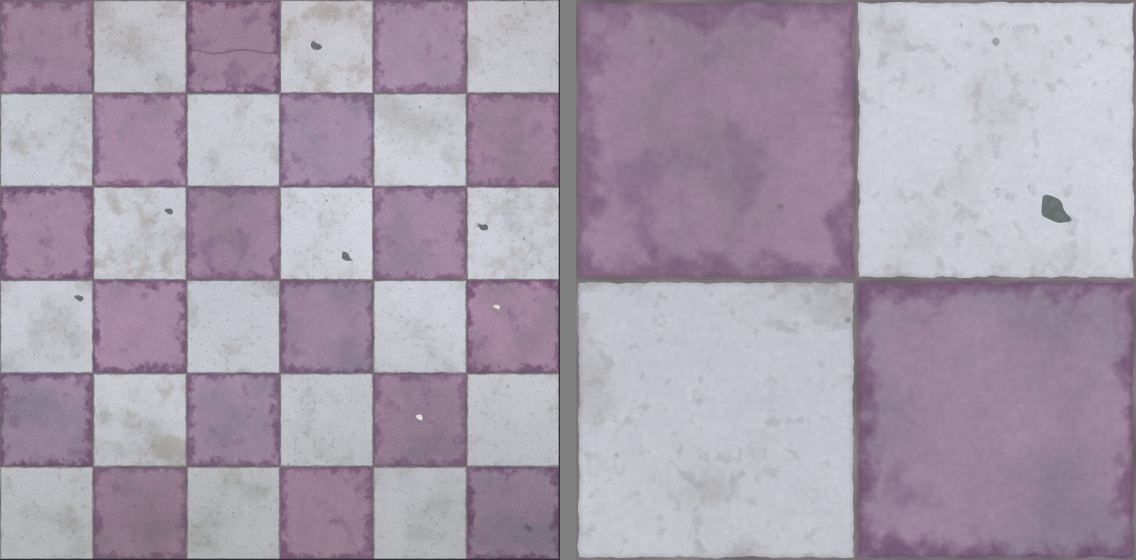
Left: the whole. Right: its middle third, enlarged.
Write a WebGL 1 fragment shader that draws this texture.

```glsl
precision highp float;

// Worn checkerboard of 6 by 6 cement tiles, dusty mauve and cool off-white.
// Each tile gets its own tint and a window into gradient noise, which drives
// mottling, ragged dark rims, stains, pits, chips and an occasional crack.

uniform vec2 u_resolution;

vec2 hash2(vec2 p) {
  vec3 q = fract(p.xyx * vec3(0.1031, 0.1030, 0.0973));
  q += dot(q, q.yzx + 33.33);
  return fract((q.xx + q.yz) * q.zy);
}

float gradientDot(vec2 cell, vec2 offset) {
  float angle = 6.2832 * hash2(cell).x;
  return dot(vec2(cos(angle), sin(angle)), offset);
}

float noise(vec2 p) {
  vec2 i = floor(p), f = fract(p);
  vec2 w = f * f * f * (f * (f * 6.0 - 15.0) + 10.0);
  vec2 k = vec2(1.0, 0.0);
  return mix(mix(gradientDot(i, f), gradientDot(i + k, f - k), w.x),
             mix(gradientDot(i + k.yx, f - k.yx), gradientDot(i + 1.0, f - 1.0), w.x), w.y);
}

float fbm(vec2 p) {
  float sum = 0.0, amp = 0.7;
  for (int i = 0; i < 4; i++) {
    sum += amp * noise(p);
    p = mat2(1.6, 1.2, -1.2, 1.6) * p + 7.3;
    amp *= 0.55;
  }
  return sum;
}

// Irregular chip: 1 inside a noisy ellipse around a random spot of the tile
float chip(vec2 f, vec2 seed, float size, float px) {
  vec2 d = f - mix(vec2(0.12), vec2(0.88), hash2(seed));
  d = mat2(0.8, 0.6, -0.6, 0.8) * d * vec2(0.8, 1.4);
  float dist = length(d) - size * (1.0 + 1.1 * noise(f * 15.0 + seed));
  return 1.0 - smoothstep(-px, px, dist);
}

void main() {
  vec2 p = 6.0 * gl_FragCoord.xy / u_resolution;
  float px = 6.0 / min(u_resolution.x, u_resolution.y);
  vec2 id = floor(p), f = fract(p);
  vec2 q = f + id * 17.0;
  vec2 rnd = hash2(id + 3.7), wear = hash2(id + 51.3);
  float mauve = mod(id.x + id.y, 2.0);

  float broad = fbm(q * 1.9 + 13.0);
  float mottle = fbm(q * 6.0 + 40.0);
  float speckle = fbm(q * 15.0 + 60.0);
  float grain = noise(q * 38.0) + 0.6 * noise(q * 75.0);
  vec2 side = min(f, 1.0 - f);
  float edge = min(side.x, side.y);

  // Mauve glaze: faint clouds, pigment gathered in a thin ragged rim
  float faded = smoothstep(-0.1, 0.6, broad + 0.4 * mottle + 0.5 * (rnd.x - 0.5));
  vec3 glaze = mix(vec3(0.635, 0.54, 0.635), vec3(0.565, 0.505, 0.58), faded);
  glaze += (rnd.y - 0.5) * vec3(-0.025, 0.02, 0.025);
  float blotch = smoothstep(0.15, 0.5, fbm(q * 3.2 + 90.0) + 0.2 * (wear.y - 0.5));
  glaze = mix(glaze, vec3(0.52, 0.42, 0.535), 0.6 * blotch);
  float rim = 1.0 - smoothstep(0.0, 0.10, edge + 0.12 * mottle + 0.06 * speckle);
  glaze = mix(glaze, vec3(0.46, 0.34, 0.465), rim * mix(0.5, 0.95, wear.x));

  // Off-white: soft clouds, fine scuffs and warm stains on the worn tiles
  vec3 chalk = mix(vec3(0.785, 0.795, 0.83), vec3(0.715, 0.715, 0.73),
                   smoothstep(-0.1, 0.6, broad + 0.5 * mottle + 0.3 * (rnd.x - 0.5)));
  float stain = smoothstep(0.0, 0.45, fbm(q * 3.0 + 20.0) + 0.35 * mottle);
  chalk = mix(chalk, vec3(0.645, 0.62, 0.60), 0.6 * stain * smoothstep(0.45, 0.95, wear.x));
  float scuff = smoothstep(0.1, 0.5, speckle + 0.35 * broad);
  chalk = mix(chalk, vec3(0.60, 0.59, 0.59), 0.35 * scuff);

  // Daylight: cool and bright across the middle, greyer toward the bottom
  vec3 color = mix(chalk, glaze, mauve);
  float low = 1.0 - smoothstep(0.0, 2.8, p.y + 0.5 * noise(p * 0.6));
  float high = smoothstep(4.4, 6.0, p.y);
  color *= mix(vec3(1.0), vec3(0.885, 0.885, 0.86), low);
  color *= mix(vec3(1.0), vec3(0.975, 0.96, 0.945), high);
  float firing = hash2(id + 107.0).x - 0.5;
  color *= 1.0 + 0.05 * firing + 0.06 * noise(p * 0.5 + 2.3);
  color += 0.022 * grain + 0.03 * mottle + 0.02 * speckle;

  // Small pits
  float pit = smoothstep(0.50, 0.62, noise(q * 17.0 + 5.0)) * step(0.15, broad + 0.3 * wear.y);
  color = mix(color, vec3(0.42, 0.40, 0.41), 0.45 * pit);

  // Hairline crack across a few mauve tiles
  float crackY = 0.3 + 0.4 * rnd.x + 0.07 * noise(vec2(f.x * 3.0, rnd.y * 50.0));
  float crack = 1.0 - smoothstep(0.002, 0.002 + 1.5 * px, abs(f.y - crackY));
  color = mix(color, vec3(0.40, 0.33, 0.40), 0.5 * crack * mauve * step(0.88, wear.y));

  // Dark chips down to the body, and rare pale ones in the mauve glaze
  float darkChip = chip(f, id + 11.0, 0.045, px) * step(0.86, hash2(id + 27.0).x);
  color = mix(color, vec3(0.36, 0.38, 0.38) + 0.06 * grain, 0.85 * darkChip);
  float paleChip = chip(f, id + 63.0, 0.032, px) * step(0.88, hash2(id + 81.0).y) * mauve;
  color = mix(color, vec3(0.88, 0.88, 0.83), paleChip);

  // Thin, slightly uneven grout with a soft shadow beside it
  float gap = edge + 0.008 * noise(p * 9.0) + 0.005 * noise(p * 31.0);
  color *= 1.0 - 0.09 * (1.0 - smoothstep(0.006, 0.03, gap));
  float grout = 1.0 - smoothstep(0.010 - 0.7 * px, 0.010 + 0.7 * px, gap);
  vec3 groutColor = vec3(0.46, 0.435, 0.445) + 0.14 * noise(p * 4.0);
  color = mix(color, groutColor, 0.9 * grout);

  // Dark joint along the right and bottom borders
  float border = min(p.y, 6.0 - p.x);
  color = mix(vec3(0.17, 0.16, 0.18), color, smoothstep(0.012 - px, 0.012 + px, border));

  gl_FragColor = vec4(color, 1.0);
}
```
